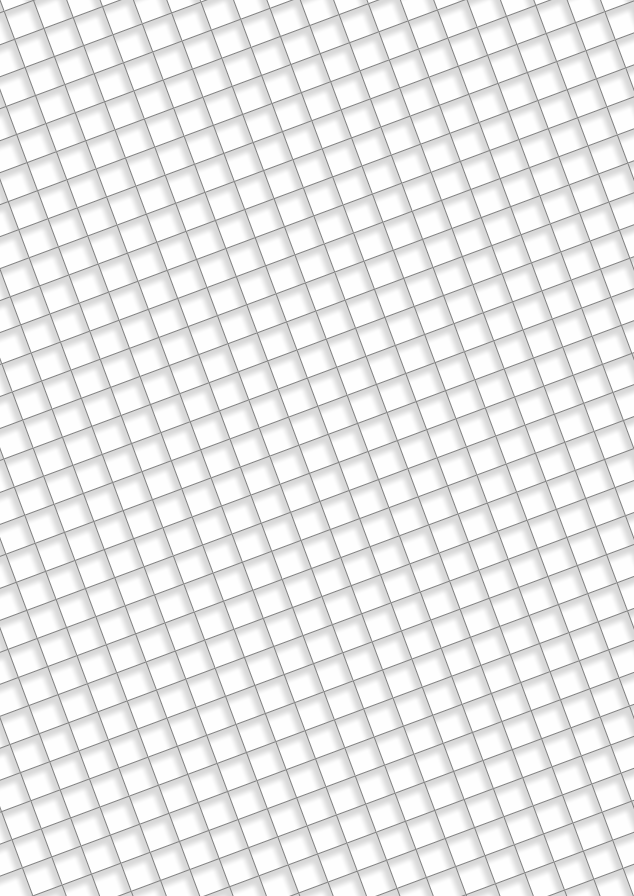
Write a Shadertoy shader that draws this pattern.

```glsl
// A tilted grid of fine grey lines over white, each cell shaded softly inside
// along its upper and right edges. The plane is rotated, split into cells with
// fract, shaded by two smooth ramps, then ruled with antialiased lines.

#define TILT 0.356                    // radians
#define CELL vec2(0.0349, 0.03345)    // cell size, in canvas heights
#define GRID_SHIFT vec2(0.0, 0.40)    // grid phase, in cells
#define LINE_WIDTH 0.0011             // in canvas heights
#define SHADOW_START 0.08             // full shade up to here, in cells
#define SHADOW_END 0.38               // no shade from here, in cells
#define SHADOW_DEPTH 0.145
#define PAPER vec3(0.996)
#define LINE_COLOR vec3(0.50)

// Share of a pixel covered by a ruled line at the given distance.
float lineCoverage(float dist, float pixel) {
    float overlap = 0.5 * (LINE_WIDTH + pixel) - dist;
    return clamp(overlap / pixel, 0.0, min(1.0, LINE_WIDTH / pixel));
}

// Soft inner shadow along the top and right of a cell.
float innerShadow(vec2 cellPos) {
    vec2 edgeDist = vec2(1.0 - cellPos.x, cellPos.y);
    vec2 lit = smoothstep(vec2(SHADOW_START), vec2(SHADOW_END), edgeDist);
    return 1.0 - lit.x * lit.y;
}

void mainImage(out vec4 fragColor, in vec2 fragCoord) {
    float pixel = 1.0 / iResolution.y;

    // Canvas position measured right and down from the upper left corner
    vec2 p = vec2(fragCoord.x, iResolution.y - fragCoord.y) * pixel;

    // Rotated cell coordinates
    float c = cos(TILT), s = sin(TILT);
    vec2 grid = vec2(c * p.x - s * p.y, s * p.x + c * p.y) / CELL - GRID_SHIFT;
    vec2 cellPos = fract(grid);

    // Shaded paper
    vec3 color = PAPER - SHADOW_DEPTH * innerShadow(cellPos);

    // Ruled lines on the cell borders
    vec2 lineDist = (0.5 - abs(cellPos - 0.5)) * CELL;
    float ink = max(lineCoverage(lineDist.x, pixel), lineCoverage(lineDist.y, pixel));
    color = mix(color, LINE_COLOR, ink);

    fragColor = vec4(color, 1.0);
}
```
